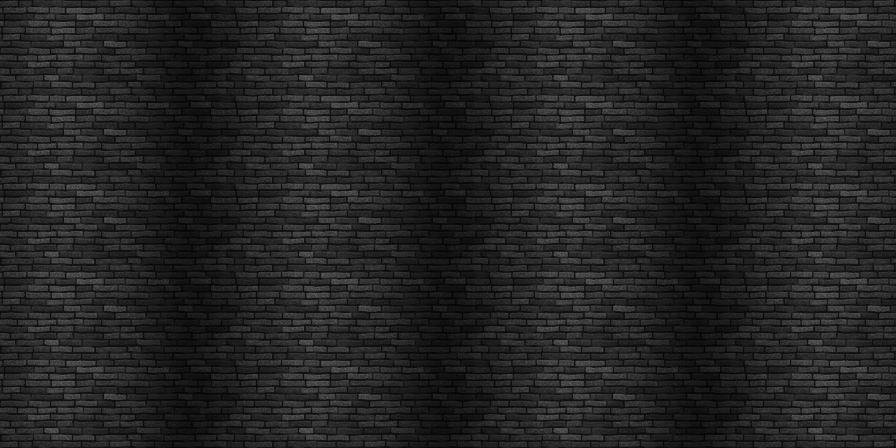
A WebGL 1 fragment shader for this texture:

```glsl
precision highp float;
// A charcoal brick wall made of one repeating block of thirteen thin courses.
// Jittered joints shape the bricks; layered sines and cellular noise wear them,
// and each block fades from a pale middle to dark sides.

#define BLOCKS vec2(3.52, 5.08)  // blocks across and down the canvas
#define COURSES 13.0             // brick rows in a block
#define BRICKS 11.0              // bricks in a row of a block
#define BRICK_ASPECT 3.4         // mean brick length over row height
#define JOINT 0.10               // half joint width, in row heights
#define GRAIN vec2(110.0, 39.0)  // pits across and down a block
#define SHADE_TONE 0.078         // brick tone at the block sides
#define LIT_TONE 0.205           // brick tone in the block middle
#define MORTAR 0.34              // joint tone relative to brick

uniform vec2 u_resolution;

const float TAU = 6.2831853;

float hash(vec2 p) {
  vec3 q = fract(p.xyx * vec3(0.1031, 0.1030, 0.0973));
  q += dot(q, q.yzx + 33.33);
  return fract((q.x + q.y) * q.z);
}

// Distance to the nearest scattered point, wrapping at the block edges
float cellular(vec2 p, vec2 period) {
  vec2 cell = floor(p);
  float nearest = 2.0;
  for (int j = -1; j <= 1; j++) {
    for (int i = -1; i <= 1; i++) {
      vec2 neighbour = cell + vec2(float(i), float(j));
      vec2 id = mod(neighbour, period);
      vec2 point = neighbour + vec2(hash(id + 3.7), hash(id + 41.3));
      nearest = min(nearest, distance(p, point));
    }
  }
  return nearest;
}

// Position of an upright joint within its row
float jointX(float column, float row) {
  return column + 0.5 * hash(vec2(mod(column, BRICKS), row + 17.0));
}

float roundedBox(vec2 p, vec2 halfSize, float radius) {
  vec2 q = abs(p) - halfSize + radius;
  return length(max(q, 0.0)) + min(max(q.x, q.y), 0.0) - radius;
}

// Broad light over a block: pale centre, dark sides, slanting shadows
float blockLight(vec2 b) {
  float glow = pow(0.5 - 0.5 * cos(TAU * b.x), 0.75);
  float slant = sin(TAU * (2.0 * b.x + b.y) + 0.8 * sin(TAU * b.x));
  float leftSide = 1.0 - smoothstep(0.1, 0.55, b.x);
  float bands = 0.06 * cos(TAU * (b.y - 0.1));
  return clamp(glow * (1.0 + 0.20 * slant * leftSide + bands), 0.0, 1.1);
}

void main() {
  vec2 uv = gl_FragCoord.xy / u_resolution;
  vec2 block = fract(vec2(uv.x - 0.5, 1.0 - uv.y) * BLOCKS);
  float pixel = BLOCKS.y * COURSES / u_resolution.y;

  // Uneven courses
  float wave = sin(TAU * 3.0 * block.x + TAU * block.y)
             + 0.7 * sin(TAU * 11.0 * block.x + 2.0 * TAU * block.y);
  float y = block.y * COURSES + 0.05 * wave;
  float row = mod(floor(y), COURSES);

  // Brick between two jittered joints
  float x = block.x * BRICKS + 0.5 * mod(row, 2.0) + 0.35 * hash(vec2(row, 5.0));
  float column = floor(x);
  if (x < jointX(column, row)) column -= 1.0;
  float left = jointX(column, row);
  float right = jointX(column + 1.0, row);
  vec2 id = vec2(mod(column, BRICKS), row);
  vec2 local = vec2((x - 0.5 * (left + right)) * BRICK_ASPECT, fract(y) - 0.5);
  vec2 halfSize = vec2(0.5 * (right - left) * BRICK_ASPECT, 0.5) - JOINT;
  halfSize.y -= 0.07 * hash(id + 23.0);

  // Chipped outline and worn face
  float pits = cellular(block * GRAIN, GRAIN);
  float blotch = cellular(block * vec2(14.0, 7.0), vec2(14.0, 7.0));
  float edge = roundedBox(local, halfSize, 0.14) + 0.14 * (pits - 0.45);
  float soft = 0.4 * pixel + 0.02;
  float brick = 1.0 - smoothstep(-soft, soft, edge);

  float face = 0.74 + 0.56 * hash(id + 9.0);
  face += 0.20 * step(0.88, hash(id + 61.0));
  face *= 0.92 + 0.55 * (pits - 0.45) + 0.24 * (0.8 - blotch);

  // Pale upper rim catching the light
  float rim = smoothstep(0.05, 0.38, -local.y) * brick;
  face += 0.30 * rim;

  // Mostly dark joints with dusty patches
  float dust = smoothstep(0.45, 0.15, blotch);
  float mortar = MORTAR * (0.8 + 0.4 * pits) + 0.35 * dust;

  float tone = mix(SHADE_TONE, LIT_TONE, blockLight(block));
  tone *= mix(mortar, face, brick);
  gl_FragColor = vec4(vec3(tone), 1.0);
}
```
